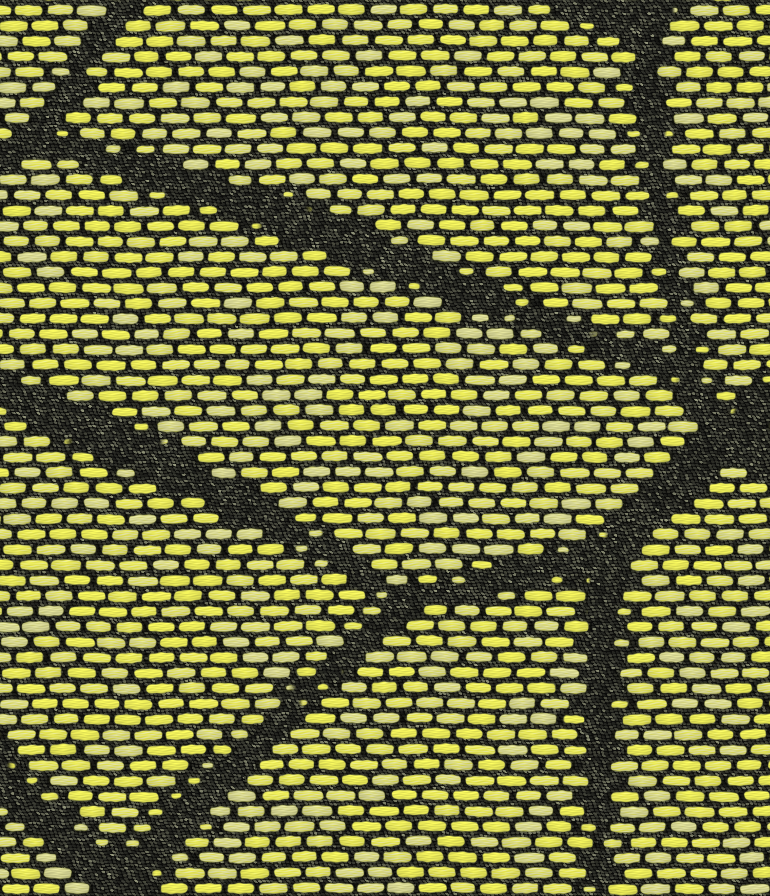
Write a Shadertoy shader that draws this texture.

```glsl
// Woven fabric: yellow brick-laid stitches on black yarn, crossed by a web of dark bands.

const vec2  STITCH_PITCH = vec2(0.0357, 0.0172);
const vec2  STITCH_HALF  = vec2(0.0157, 0.0058);
const float STITCH_ROUND = 0.0032;
const vec2  FLECK_SIZE   = vec2(0.0046, 0.0036);
const vec2  WEB_ANCHOR   = vec2(0.078, 0.857);
const vec2  WEB_PHASE    = vec2(5.793, 7.456);
const float WEB_CELL     = 0.544;
const float WEB_JITTER   = 0.86;
const float WEB_TURN     = -0.63;
const float BAND_HALF    = 0.0215;
const float BAND_VARY    = 0.006;

const vec3 BLACK    = vec3(0.045, 0.045, 0.040);
const vec3 CHARCOAL = vec3(0.21, 0.215, 0.185);
const vec3 GREY     = vec3(0.60, 0.61, 0.50);
const vec3 OLIVE    = vec3(0.48, 0.49, 0.25);
const vec3 YELLOW   = vec3(0.95, 0.95, 0.36);
const vec3 PALE     = vec3(0.87, 0.87, 0.60);

vec2 hash22(vec2 p) {
    vec3 q = fract(p.xyx * vec3(0.1031, 0.1030, 0.0973));
    q += dot(q, q.yzx + 33.33);
    return fract((q.xx + q.yz) * q.zy);
}

vec2 webSite(vec2 cell) {
    return cell + 0.5 + WEB_JITTER * (hash22(cell + 17.0) - 0.5);
}

// Distance to the nearest border between cells of a turned, jittered grid
float webDistance(vec2 p) {
    p += 0.008 * sin(p.yx * 9.0 + vec2(0.0, 2.0));
    float c = cos(WEB_TURN), s = sin(WEB_TURN);
    p = mat2(c, s, -s, c) * (p - WEB_ANCHOR) / WEB_CELL;
    p = vec2(-p.x, p.y) + WEB_PHASE;
    vec2 base = floor(p), home = base, toHome = vec2(9.0);
    for (int j = -1; j <= 1; j++)
    for (int i = -1; i <= 1; i++) {
        vec2 cell = base + vec2(i, j);
        vec2 r = webSite(cell) - p;
        if (dot(r, r) < dot(toHome, toHome)) { toHome = r; home = cell; }
    }
    float border = 9.0;
    for (int j = -2; j <= 2; j++)
    for (int i = -2; i <= 2; i++) {
        if (i == 0 && j == 0) continue;
        vec2 r = webSite(home + vec2(i, j)) - p;
        border = min(border, dot(0.5 * (r + toHome), normalize(r - toHome)));
    }
    return border * WEB_CELL;
}

float roundedBox(vec2 p, vec2 halfSize, float radius) {
    vec2 q = abs(p) - halfSize + radius;
    return length(max(q, 0.0)) + min(max(q.x, q.y), 0.0) - radius;
}

// Dark yarn: small offset loops of uneven brightness
vec3 yarnGround(vec2 p) {
    p += 0.0006 * sin(p.yx * vec2(410.0, 290.0));
    vec2 g = p / FLECK_SIZE;
    g.x += 0.37 * floor(g.y);
    vec2 cell = floor(g);
    vec2 rnd = hash22(cell + 3.0);
    vec2 q = fract(g) - 0.5 - 0.3 * (rnd - 0.5);
    q.y += 0.35 * q.x;
    float loop = 1.0 - smoothstep(0.26, 0.62, length(q * vec2(0.85, 1.1)));
    return mix(BLACK, mix(CHARCOAL, GREY, rnd.x * rnd.x), loop * (0.4 + 0.6 * rnd.y));
}

void mainImage(out vec4 fragColor, in vec2 fragCoord) {
    float px = 1.0 / iResolution.y;
    vec2 p = fragCoord * px;

    // Stitch lattice: alternate rows shift by half a stitch
    vec2 w = p;
    w.y += 0.0008 * sin(p.x * 11.0) + 0.0004 * sin(p.x * 47.0 + 1.0);
    vec2 g = w / STITCH_PITCH;
    float row = floor(g.y);
    g.x += 0.5 * mod(row, 2.0) + 0.10 * sin(row * 1.7) + 0.08 * sin(p.x * 13.0 + row);
    vec2 id = floor(g);
    vec2 rnd = hash22(id + 41.0);
    vec2 tone = hash22(id + 97.0);
    vec2 local = (g - id - 0.5) * STITCH_PITCH;
    vec2 center = p - local;
    local += (rnd - 0.5) * vec2(0.0018, 0.0010);

    // Bands swallow stitches; those on the rim shrink to short stubs
    vec2 probe = vec2(mix(p.x, center.x, 0.8), center.y);
    float width = BAND_HALF + BAND_VARY * sin(p.x * 7.0 + 2.0 * sin(p.y * 5.0));
    float edge = webDistance(probe) - width + 0.008 * (rnd.x - 0.5);
    float open = smoothstep(-0.0066, -0.0054, edge);
    float grown = smoothstep(-0.010, 0.009, edge);

    // Rounded stitch, fuller in the middle, with a slightly frayed outline
    vec2 halfSize = STITCH_HALF * (0.90 + 0.16 * rnd.yx) * mix(vec2(0.25, 0.45), vec2(1.0), grown);
    float along = min(abs(local.x) / halfSize.x, 1.0);
    halfSize.y *= 1.06 - 0.30 * along * along;
    local.y += 0.07 * (tone.x - 0.5) * local.x;
    float d = roundedBox(local, halfSize, min(STITCH_ROUND, 0.8 * halfSize.y));
    d += 0.0004 * sin(local.x * 520.0 + 6.28 * tone.x) * sin(local.y * 610.0 + 6.28 * rnd.y);

    // Ground, with black warp bars between stitch ends and fuzz around them
    vec3 color = yarnGround(p);
    float bar = smoothstep(0.75, 1.0, along) * (1.0 - smoothstep(0.004, 0.007, abs(local.y)));
    color *= 1.0 - 0.55 * bar * grown;
    color = mix(color, OLIVE, 0.20 * open * exp(-max(d, 0.0) / 0.0014));

    // Fibres, worn pale patches and shaded rims on the yellow yarn
    float fibre = 0.5 + 0.3 * sin(local.y * 2300.0 + 6.28 * tone.x + 1.5 * sin(local.x * 260.0 + 6.28 * tone.y))
                + 0.2 * sin(local.y * 1300.0 - local.x * 420.0 + 9.0 * rnd.x);
    float worn = 0.10 * sin(p.x * 17.0 + 3.0 * sin(p.y * 9.0)) + 0.06 * sin(p.y * 31.0);
    float pale = smoothstep(0.35, 0.95, tone.y + worn + 0.7 * (fibre - 0.5));
    vec3 yarn = mix(YELLOW, PALE, pale) * (0.90 + 0.14 * fibre);
    yarn *= 1.0 + 10.0 * local.y - 0.10 * rnd.x * along;
    yarn = mix(OLIVE, yarn, smoothstep(-0.0004, 0.0016, -d));

    float stitch = (1.0 - smoothstep(-0.7 * px, 0.7 * px, d)) * open;
    fragColor = vec4(clamp(mix(color, yarn, stitch), 0.0, 1.0), 1.0);
}
```
